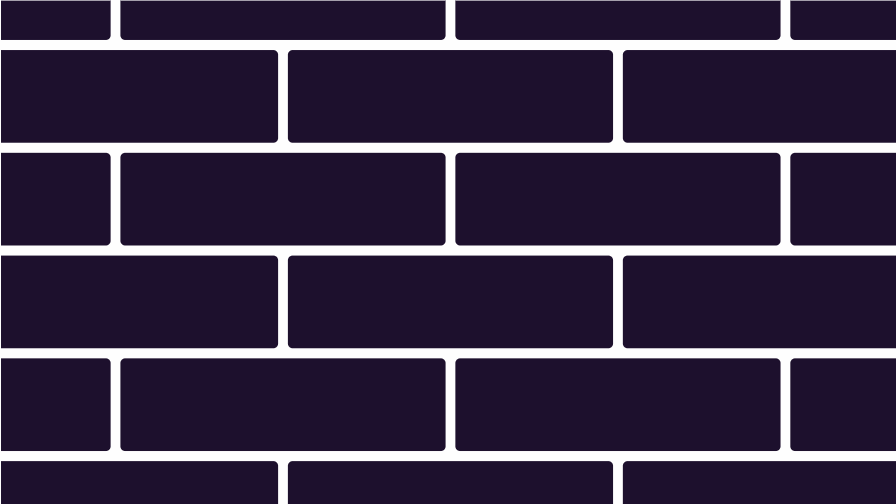
Write a Shadertoy shader that draws this pattern.

```glsl
// Signed distance to a rounded rectangle centred on the origin
float roundedBox(vec2 p, vec2 halfSize, float radius) {
    vec2 q = abs(p) - halfSize + radius;
    return length(max(q, 0.0)) + min(max(q.x, q.y), 0.0) - radius;
}

// Distance to the nearest brick in a running bond
float brickWall(vec2 p) {
    vec2 pitch = vec2(0.6646, 0.2039);
    vec2 cell = (p - vec2(0.2292, 0.0951)) / pitch;
    cell.x += 0.5 * mod(floor(cell.y), 2.0);
    vec2 local = (fract(cell) - 0.5) * pitch;
    vec2 halfGap = vec2(0.0097, 0.0100);
    return roundedBox(local, 0.5 * pitch - halfGap, 0.0095);
}

void mainImage(out vec4 fragColor, in vec2 fragCoord) {
    vec2 p = fragCoord / iResolution.y;
    float pixel = 1.0 / iResolution.y;

    float d = brickWall(p);

    // Hairline of mortar along the left and top edges
    d = max(d, max(0.0020 - p.x, p.y - 0.9988));

    float brick = clamp(0.5 - d / pixel, 0.0, 1.0);
    vec3 mortarColor = vec3(0.997);
    vec3 brickColor = vec3(0.114, 0.063, 0.176);
    fragColor = vec4(mix(mortarColor, brickColor, brick), 1.0);
}
```
